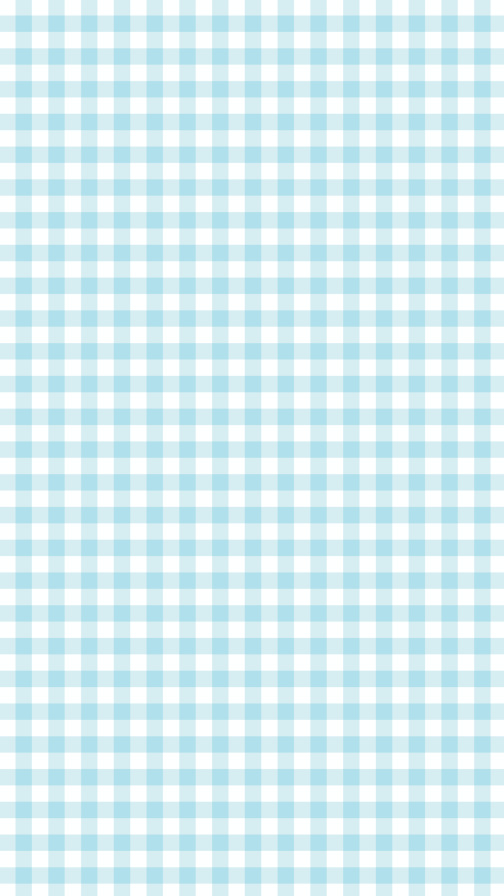
A Shadertoy shader for this pattern:

```glsl
// Pale aqua gingham: crossing translucent stripes on a white ground.
#define PERIOD 0.065          // stripe spacing, in canvas widths
#define STRIPE_SHARE 0.5      // part of each period that is tinted
#define FIRST_EDGE 0.0308     // margin before the first stripe, left and top
#define EDGE_PIXELS 1.2       // width of the smoothed edges
#define GROUND vec3(0.995, 1.0, 1.0)
#define SINGLE vec3(0.84, 0.93, 0.95)
#define DOUBLE vec3(0.69, 0.88, 0.92)

// Stripe coverage along each axis, 0 on the ground and 1 in a stripe.
vec2 stripeCoverage(vec2 p, float softness) {
    vec2 phase = fract((p - FIRST_EDGE) / PERIOD - 0.5 * STRIPE_SHARE + 0.5) - 0.5;
    vec2 dist = (abs(phase) - 0.5 * STRIPE_SHARE) * PERIOD;
    return clamp(0.5 - dist / softness, 0.0, 1.0);
}

void mainImage(out vec4 fragColor, in vec2 fragCoord) {
    // Square units of the canvas width, measured from the top left.
    vec2 p = vec2(fragCoord.x, iResolution.y - fragCoord.y) / iResolution.x;
    vec2 stripes = stripeCoverage(p, EDGE_PIXELS / iResolution.x);

    // One layer gives the light tint, two layers the full tint.
    vec3 gap = mix(GROUND, SINGLE, stripes.x);
    vec3 band = mix(SINGLE, DOUBLE, stripes.x);
    fragColor = vec4(mix(gap, band, stripes.y), 1.0);
}
```
